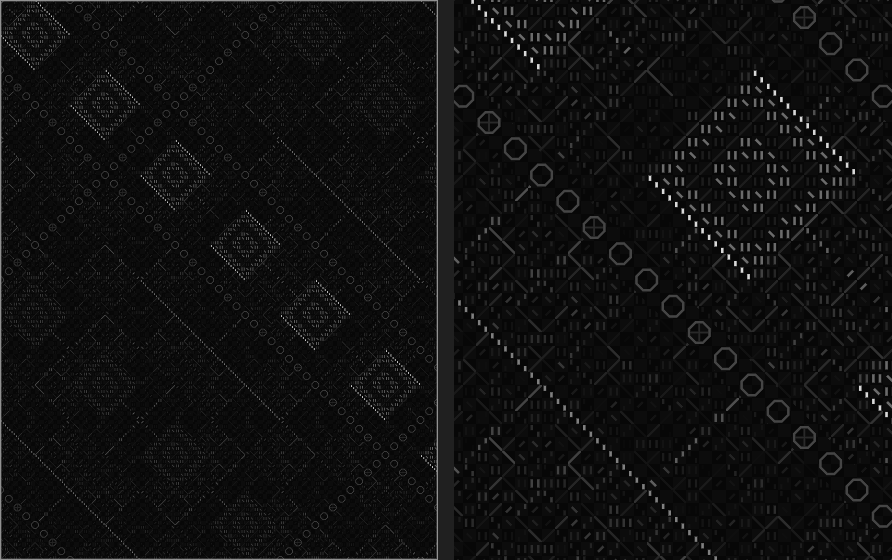
Left: the whole. Right: its middle third, enlarged.
Reproduce this pattern procedurally as a WebGL 1 fragment shader.

```glsl
precision highp float;

uniform vec2 u_resolution;

const float CELLS_ACROSS = 100.0;
const float CELLS_DOWN = 128.0;
const float STROKE = 0.1;

// Mirrored diagonal axes: x is distance from the rising axis, y from the falling one
vec2 foldDiagonals(vec2 p) {
  vec2 diagonal = vec2(p.x + p.y, p.x - p.y + 64.0);
  return abs(mod(diagonal, 128.0) - 64.0);
}

// How many times n divides by two: gives the nested plaid its hierarchy
float rulerLevel(float n) {
  float level = 0.0;
  float power = 2.0;
  for (int i = 0; i < 5; i++) {
    if (mod(n, power) < 0.5) level += 1.0;
    power *= 2.0;
  }
  return level;
}

float xorBits(float a, float b) {
  float result = 0.0;
  float power = 1.0;
  for (int i = 0; i < 6; i++) {
    result += power * abs(mod(a, 2.0) - mod(b, 2.0));
    a = floor(a * 0.5);
    b = floor(b * 0.5);
    power *= 2.0;
  }
  return result;
}

float cover(float distance, float halfWidth, float pixel) {
  return clamp((halfWidth - distance) / pixel + 0.5, 0.0, 1.0);
}

float diagonalLine(vec2 f) {
  return abs(f.x - f.y) * 0.707;
}

float tickPair(vec2 f) {
  return max(abs(abs(f.x) - 0.25), abs(f.y) - 0.22);
}

float tickStairs(vec2 f) {
  vec2 h = abs(abs(f) - 0.25);
  return f.x * f.y > 0.0 ? max(h.x, h.y - 0.1) : 1.0;
}

float crossStroke(vec2 f) {
  return max(abs(f.x + f.y) * 0.707, abs(f.x - f.y) * 0.707 - 0.2);
}

float stitch(vec2 f, float kind) {
  if (kind < 0.5) return diagonalLine(f);
  if (kind < 1.5) return tickPair(f);
  if (kind < 2.5) return tickStairs(f);
  return crossStroke(f);
}

// Row of octagons; every fourth one carries a cross
float octagonChain(float along, float across, float pixel) {
  float u = mod(along + 2.0, 4.0) - 2.0;
  vec2 q = abs(vec2(u + across, u - across)) * 0.5;
  float radius = max(max(q.x, q.y), (q.x + q.y) * 0.74);
  float ring = cover(abs(radius - 0.78), STROKE, pixel);
  float marked = step(abs(mod(along, 16.0) - 8.0), 2.0);
  float bars = cover(max(min(q.x, q.y), radius - 0.7), 0.08, pixel);
  return max(ring, bars * marked * 0.6);
}

void main() {
  vec2 uv = gl_FragCoord.xy / u_resolution;
  vec2 p = vec2(uv.x * CELLS_ACROSS, (1.0 - uv.y) * CELLS_DOWN);
  float pixel = CELLS_ACROSS / u_resolution.x;
  vec2 cell = floor(p);
  vec2 f = p - cell - 0.5;
  vec2 axis = foldDiagonals(cell + 0.5);

  // Alternate cells belong to falling and rising lines
  bool falling = mod(axis.y, 2.0) < 0.5;
  float rail = falling ? axis.y : axis.x;
  float run = falling ? axis.x : axis.y;
  vec2 turned = vec2(f.x, falling ? f.y : -f.y);
  float kind = mod(xorBits(floor(rail * 0.5), floor(run * 0.25)), 4.0);
  float block = mod(xorBits(floor(axis.x / 8.0), floor(axis.y / 8.0)), 4.0) / 3.0;
  float level = (0.07 + 0.045 * rulerLevel(rail)) * mix(0.65, 1.25, block);
  level *= mod(floor(run * 0.5) + floor(rail * 0.25), 3.0) < 0.5 ? 0.55 : 1.0;

  // Square motifs along the falling axis and halfway between its repeats
  float centre = abs(mod(axis.x, 32.0) - 16.0);
  float brightRing = max(centre, axis.y);
  float quietRing = max(centre, 64.0 - axis.y);
  if (min(brightRing, quietRing) < 8.0) {
    float ringStep = mod(floor(min(brightRing, quietRing) * 0.5), 2.0);
    kind = falling ? 1.0 : 3.0 * ringStep;
    level = mix(0.11, brightRing < 8.0 ? 0.42 : 0.26, ringStep);
  }

  // Bright dotted bars and the longer dotted seams
  bool bar = abs(axis.y - 8.0) < 0.5 && centre < 8.0;
  bool seam = abs(axis.y - 32.0) < 0.5 && axis.x > 32.0;
  if (bar || seam) {
    kind = 2.0;
    level = bar ? 0.85 : 0.5;
  }

  float checker = mod(cell.x + cell.y, 2.0);
  float shade = mix(0.028, 0.046, checker);
  float ink = cover(stitch(turned, kind), STROKE, pixel) * level;

  // Octagon rows clear the stitches below them
  vec2 smoothAxis = foldDiagonals(p);
  float acrossSide = smoothAxis.y - 16.0;
  float clearRow = step(min(smoothAxis.x, abs(acrossSide)), 1.7);
  float rings = max(octagonChain(smoothAxis.y, smoothAxis.x, pixel),
                    octagonChain(smoothAxis.x, acrossSide, pixel));
  ink = mix(ink, rings * 0.27, clearRow);
  shade = max(shade, ink);

  // Thin grey frame
  vec2 margin = min(p, vec2(CELLS_ACROSS, CELLS_DOWN) - p);
  float frame = cover(min(margin.x, margin.y), 0.3, pixel);
  gl_FragColor = vec4(vec3(mix(shade, 0.57, frame)), 1.0);
}
```
